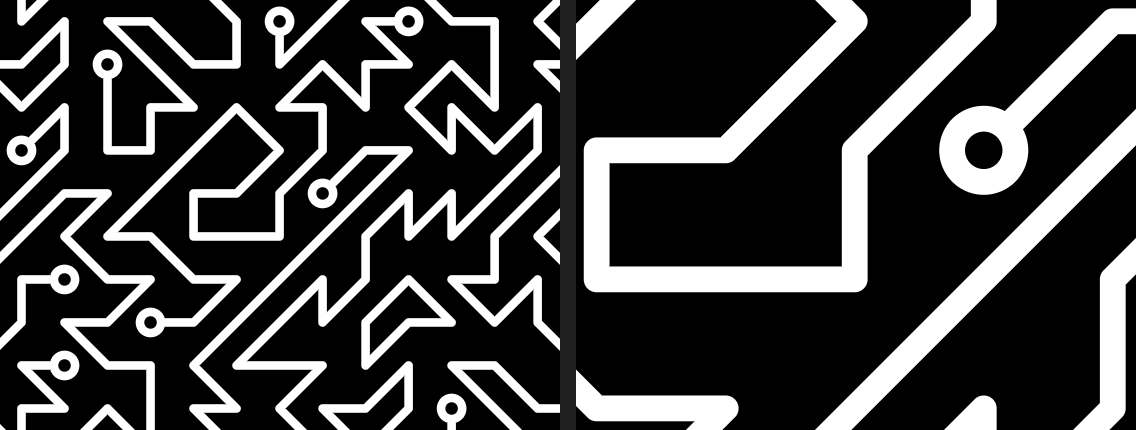
Left, the full canvas; right, a detail of the centre.
Give the GLSL for this pattern, as a WebGL 2 fragment shader.

```glsl
#version 300 es
precision highp float;
precision highp int;

uniform vec2 u_resolution;
out vec4 fragColor;

const vec3 BOARD = vec3(0.0);
const vec3 TRACE = vec3(1.0);
const float CELLS_ACROSS = 13.02;
const float TRACE_RADIUS = 0.1;
const float PAD_RADIUS = 0.345;
const float HOLE_RADIUS = 0.145;
const uint SEED = 5u;

// A uvec4 holds one bit per node: 16 columns by 8 rows, two rows per word
const uint BOTH = 0x10001u;
const ivec2 HERE = ivec2(0, 0);
const ivec2 EAST = ivec2(1, 0);
const ivec2 NORTH = ivec2(0, 1);

struct Circuit {
    uvec4 used, full;               // nodes with at least one, or two, links
    uvec4 right, up, rise, fall;    // links by the lower left of their square
};

uvec4 hash(uint seed) {
    uvec4 h = (uvec4(1, 2, 3, 4) + seed * 4u) * 747797u + 289133u;
    h = (h ^ (h >> 15)) * 739391u;
    h = (h ^ (h >> 13)) * 668265u;
    return h ^ (h >> 16);
}

// Rolls both rows of a word by half their width, where the grid wraps
uint halfRoll(uint w) {
    uint low = 0xFFu * BOTH;
    return ((w & low) << 8) | ((w >> 8) & low);
}

// Bits of the nodes found at an offset
uvec4 shift(uvec4 v, ivec2 offset) {
    if (offset.x > 0) v = ((v >> 1) & (0x7FFFu * BOTH)) | ((v << 15) & (0x8000u * BOTH));
    if (offset.x < 0) v = ((v << 1) & (0xFFFEu * BOTH)) | ((v >> 15) & BOTH);
    if (offset.y > 0) v = (v >> 16) | (uvec4(v.yzw, halfRoll(v.x)) << 16);
    if (offset.y < 0) v = (v << 16) | (uvec4(halfRoll(v.w), v.xyz) >> 16);
    return v;
}

// Adds links between nodes that still have room
uvec4 place(inout Circuit c, uvec4 allowed, ivec2 a, ivec2 b) {
    uvec4 added = allowed & ~(shift(c.full, a) | shift(c.full, b));
    uvec4 ends = shift(added, -a) | shift(added, -b);
    c.full |= c.used & ends;
    c.used |= ends;
    return added;
}

// Random choice that grows denser with each pass
uvec4 choice(int pass, uint seed) {
    if (pass == 2) return uvec4(0xFFFFu * BOTH);
    uvec4 bits = hash(seed);
    return pass == 1 ? bits : bits & hash(seed + 100u);
}

// Links all nodes, without crossings or closed triangles
Circuit route(uint seed) {
    uvec4 none = uvec4(0u);
    Circuit c = Circuit(none, none, none, none, none, none);
    for (int i = 0; i < 6; i++) {
        int pass = i / 2;
        int parity = i & 1;
        uint s = seed * 24u + uint(i) * 4u;
        uint columns = (0x5555u * BOTH) << parity;
        uint rows = 0xFFFFu << (16 * parity);

        uvec4 sides = c.up | shift(c.up, EAST);
        uvec4 flats = c.right | shift(c.right, NORTH);
        uvec4 open = ~(c.rise | c.fall | (sides & flats)) & columns;
        c.rise |= place(c, open & choice(pass, s), HERE, EAST + NORTH);
        c.fall |= place(c, open & ~c.rise & choice(pass, s + 1u), EAST, NORTH);

        uvec4 diagonals = c.rise | c.fall;
        uvec4 shut = diagonals & sides;
        open = ~(c.right | shut | shift(shut, -NORTH)) & columns;
        c.right |= place(c, open & choice(pass, s + 2u), HERE, EAST);

        shut = diagonals & (c.right | shift(c.right, NORTH));
        open = ~(c.up | shut | shift(shut, -EAST)) & rows;
        c.up |= place(c, open & choice(pass, s + 3u), HERE, NORTH);
    }
    return c;
}

bool marked(uvec4 v, ivec2 node) {
    int column = (node.x + 8 * (node.y >> 3)) & 15;
    int row = node.y & 7;
    return ((v[row >> 1] >> uint((row & 1) * 16 + column)) & 1u) == 1u;
}

float segmentDistance(vec2 p, ivec2 a, ivec2 b) {
    vec2 ap = p - vec2(a);
    vec2 ab = vec2(b - a);
    return length(ap - ab * clamp(dot(ap, ab) / dot(ab, ab), 0.0, 1.0));
}

float traceDistance(vec2 p, ivec2 node, Circuit c) {
    float d = 9.0;
    for (int k = 0; k < 4; k++) {
        ivec2 n = node - ivec2(k & 1, k >> 1);
        if (marked(c.right, n)) d = min(d, segmentDistance(p, n, n + EAST));
        if (marked(c.up, n)) d = min(d, segmentDistance(p, n, n + NORTH));
        if (marked(c.rise, n)) d = min(d, segmentDistance(p, n, n + EAST + NORTH));
        if (marked(c.fall, n)) d = min(d, segmentDistance(p, n + EAST, n + NORTH));
    }
    return d;
}

void main() {
    float pixel = CELLS_ACROSS / u_resolution.x;
    vec2 p = gl_FragCoord.xy * pixel - 0.5;
    ivec2 node = ivec2(floor(p + 0.5));
    Circuit c = route(SEED);

    // Join traces and end pads, then drill the holes
    float pad = marked(c.used & ~c.full, node) ? distance(p, vec2(node)) : 9.0;
    float copper = min(traceDistance(p, node, c) - TRACE_RADIUS, pad - PAD_RADIUS);
    float shape = max(copper, HOLE_RADIUS - pad);
    float coverage = clamp(0.5 - shape / pixel, 0.0, 1.0);
    fragColor = vec4(mix(BOARD, TRACE, coverage), 1.0);
}
```
